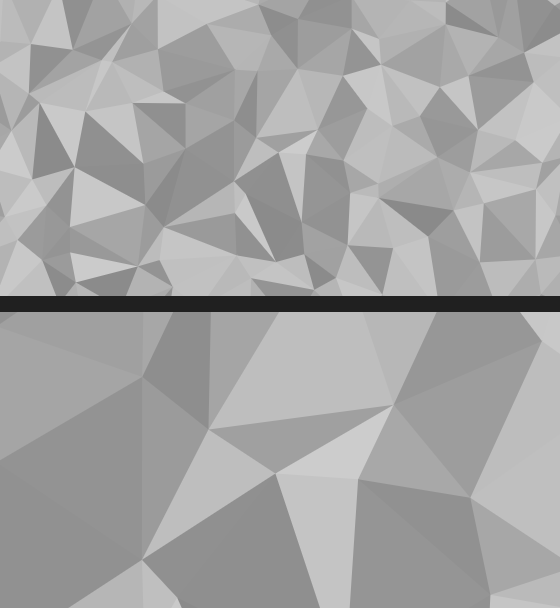
Top: the whole. Bottom: its middle third, enlarged.
Write a Shadertoy shader that draws this background.

```glsl
// Low-poly field of flat grey facets. A strongly jittered grid gives the vertices;
// each quad is split along its Delaunay diagonal and every triangle gets a random
// grey. Facets are blended by edge coverage, so the seams stay crisp and smooth.

#define CELL   0.148   // grid spacing as a fraction of canvas height
#define JITTER 0.45    // vertex offset in cells, below 0.5 keeps quads simple
#define DARK   0.54    // darkest facet
#define LIGHT  0.80    // lightest facet
#define SEED   vec2(17.0, 43.0)

vec2 hash22(vec2 p) {
    vec3 q = fract(vec3(p.xyx) * vec3(0.1031, 0.1030, 0.0973));
    q += dot(q, q.yzx + 33.33);
    return fract((q.xx + q.yz) * q.zy);
}

float cross2(vec2 a, vec2 b) { return a.x * b.y - a.y * b.x; }

vec2 vertexAt(vec2 id) {
    return id + JITTER * (2.0 * hash22(id + SEED) - 1.0);
}

// Signed distance to the line a-b, positive on its left
float leftOf(vec2 p, vec2 a, vec2 b) {
    return cross2(normalize(b - a), p - a);
}

// Coverage of a counter-clockwise triangle over one pixel
float coverage(vec2 p, vec2 a, vec2 b, vec2 c, float pixel) {
    float d = min(leftOf(p, a, b), min(leftOf(p, b, c), leftOf(p, c, a)));
    return clamp(0.5 + d / pixel, 0.0, 1.0);
}

// True when the angles at a and c sum to more than pi, so a-c is the better split
bool splitAC(vec2 a, vec2 b, vec2 c, vec2 d) {
    vec2 ab = b - a, ad = d - a, cd = d - c, cb = b - c;
    return cross2(ab, ad) * dot(cd, cb) + dot(ab, ad) * cross2(cd, cb) < 0.0;
}

void mainImage(out vec4 fragColor, in vec2 fragCoord) {
    vec2 p = fragCoord / (iResolution.y * CELL);
    float pixel = 1.0 / (iResolution.y * CELL);
    vec2 home = floor(p);
    float shade = 0.0, total = 0.0;

    // Jittered quads reach into neighbouring cells
    for (int j = -1; j <= 1; j++)
    for (int i = -1; i <= 1; i++) {
        vec2 id = home + vec2(i, j);
        vec2 a = vertexAt(id);
        vec2 b = vertexAt(id + vec2(1.0, 0.0));
        vec2 c = vertexAt(id + vec2(1.0, 1.0));
        vec2 d = vertexAt(id + vec2(0.0, 1.0));

        vec2 weight = splitAC(a, b, c, d)
            ? vec2(coverage(p, a, b, c, pixel), coverage(p, a, c, d, pixel))
            : vec2(coverage(p, a, b, d, pixel), coverage(p, b, c, d, pixel));
        vec2 grey = mix(vec2(DARK), vec2(LIGHT), hash22(id + SEED.yx + 71.0));

        shade += dot(weight, grey);
        total += weight.x + weight.y;
    }
    fragColor = vec4(vec3(shade / max(total, 1e-4)), 1.0);
}
```
